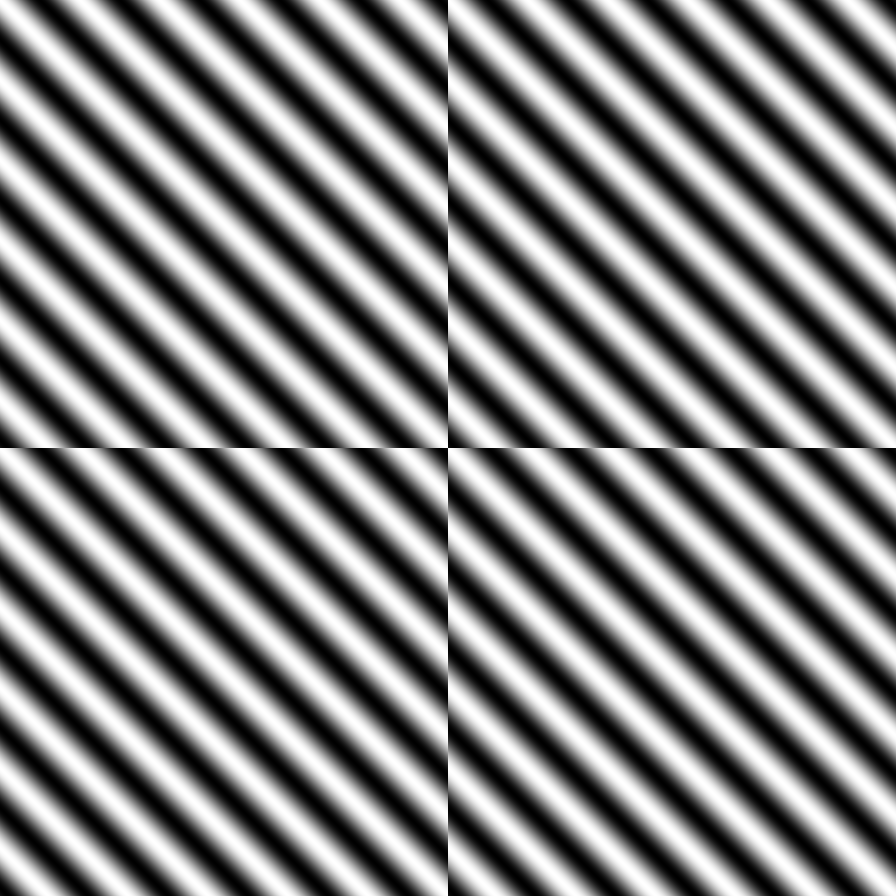
Give the GLSL for this pattern, as a Shadertoy shader.

```glsl
// Diagonal stripes with a soft sinusoidal profile, drawn in a 2 by 2 grid of tiles.
// Each tile restarts the wave at its upper left corner; the wave does not complete
// whole cycles across a tile, so the stripes break along the tile seams.

const float TAU = 6.2831853;
const vec2 TILES = vec2(2.0);          // repeats across and down
const vec2 CYCLES = vec2(5.6, -5.6);   // stripe cycles per tile, across and down
const float PHASE = 0.0;               // wave offset at the tile corner, in cycles
const vec3 DARK = vec3(0.0);
const vec3 LIGHT = vec3(1.0);
const int SAMPLES = 3;                 // subsamples per axis, smooths the seams

// Stripe brightness at a canvas position in 0..1
float stripeWave(vec2 uv) {
    vec2 tile = fract(uv * TILES);
    tile.y = 1.0 - tile.y;             // measure down from the tile's top edge
    return 0.5 + 0.5 * cos(TAU * (dot(tile, CYCLES) + PHASE));
}

void mainImage(out vec4 fragColor, in vec2 fragCoord) {
    // Average a small grid of samples inside the pixel
    float brightness = 0.0;
    for (int j = 0; j < SAMPLES; j++) {
        for (int i = 0; i < SAMPLES; i++) {
            vec2 offset = (vec2(i, j) + 0.5) / float(SAMPLES) - 0.5;
            brightness += stripeWave((fragCoord + offset) / iResolution.xy);
        }
    }
    brightness /= float(SAMPLES * SAMPLES);

    fragColor = vec4(mix(DARK, LIGHT, brightness), 1.0);
}
```
